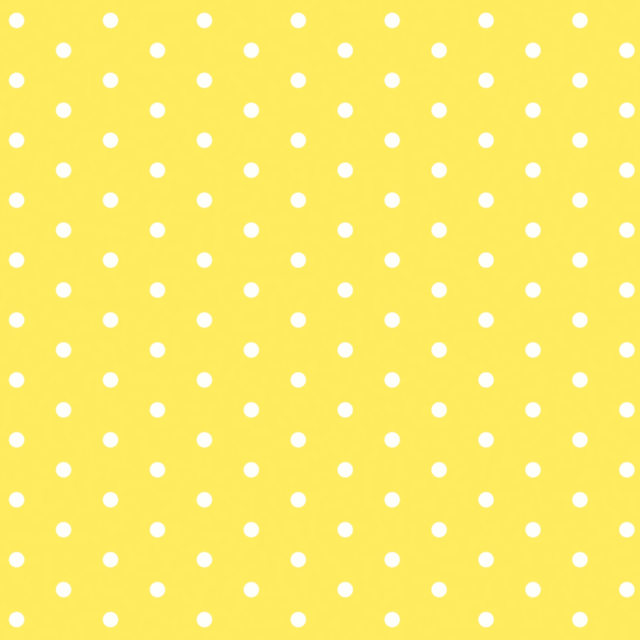
This pattern is drawn by a Shadertoy shader. Its source:

```glsl
// Staggered white polka dots on a lemon yellow ground.
// Two offset rectangular lattices give the nearest dot by distance;
// soft edges, a thin dull rim and faint gradient noise finish the print.

const vec2  PITCH      = vec2(0.14670, 0.09362); // spacing within one lattice
const vec2  FIRST_DOT  = vec2(0.0260, 0.0319);   // centre of lower left dot
const float DOT_RADIUS = 0.0120;
const float EDGE_SOFT  = 0.0017;                 // half width of the dot edge
const float RIM_WIDTH  = 0.0020;
const float RIM_AMOUNT = 0.45;
const float MOTTLE_FREQ   = 60.0;
const float MOTTLE_AMOUNT = 0.006;

const vec3 GROUND = vec3(1.000, 0.925, 0.370);
const vec3 RIM    = vec3(0.965, 0.915, 0.440);
const vec3 DOT    = vec3(0.995, 1.000, 0.985);

// Distance to the nearest point of a rectangular lattice
float latticeDistance(vec2 p) {
    vec2 cell = fract(p / PITCH + 0.5) - 0.5;
    return length(cell * PITCH);
}

// Unit gradient from a hashed lattice corner
vec2 hashGradient(vec2 corner) {
    float h = fract(sin(dot(corner, vec2(127.1, 311.7))) * 43758.5);
    float angle = 6.2832 * h;
    return vec2(cos(angle), sin(angle));
}

float gradientNoise(vec2 p) {
    vec2 i = floor(p), f = fract(p);
    vec2 u = f * f * f * (f * (f * 6.0 - 15.0) + 10.0);
    vec2 e = vec2(1.0, 0.0);
    float bottom = mix(dot(hashGradient(i), f),
                       dot(hashGradient(i + e.xy), f - e.xy), u.x);
    float top = mix(dot(hashGradient(i + e.yx), f - e.yx),
                    dot(hashGradient(i + e.xx), f - e.xx), u.x);
    return mix(bottom, top, u.y);
}

void mainImage(out vec4 fragColor, in vec2 fragCoord) {
    vec2 uv = fragCoord / iResolution.y;
    float soft = max(EDGE_SOFT, 0.75 / iResolution.y);

    // Signed distance to the staggered dots
    vec2 p = uv - FIRST_DOT;
    float d = min(latticeDistance(p), latticeDistance(p - 0.5 * PITCH)) - DOT_RADIUS;

    // Ground with a slight mottle and a dulled ring around each dot
    vec3 color = GROUND + MOTTLE_AMOUNT * gradientNoise(uv * MOTTLE_FREQ);
    float rim = 1.0 - smoothstep(0.0, RIM_WIDTH, abs(d - 0.5 * RIM_WIDTH));
    color = mix(color, RIM, RIM_AMOUNT * rim);

    // Dot fill
    color = mix(color, DOT, 1.0 - smoothstep(-soft, soft, d));

    fragColor = vec4(clamp(color, 0.0, 1.0), 1.0);
}
```
